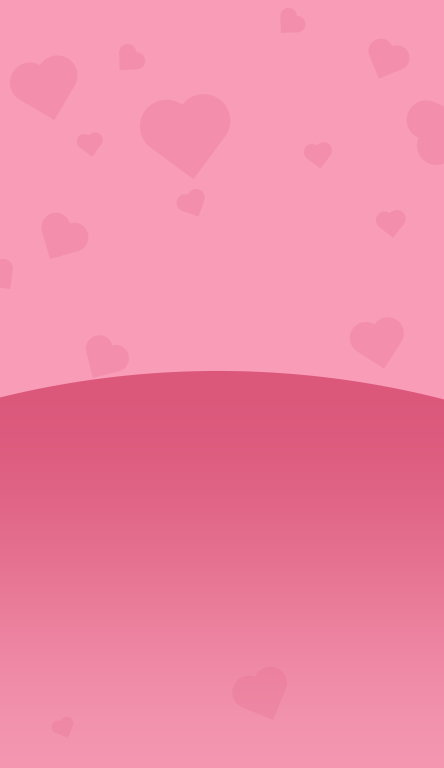
Write a WebGL 1 fragment shader that draws this background.

```glsl
precision highp float;
// Pale hearts drifting in a flat pink sky above a broad rose hill that fades
// to pink at its foot. Each strand of hearts follows a curve of layered sines;
// the hill is one large circle. Lengths are in canvas heights, y runs down.

uniform vec2 u_resolution;

#define SKY vec3(0.973, 0.610, 0.718)
#define HILL_TOP vec3(0.859, 0.345, 0.482)
#define HILL_FOOT vec3(0.957, 0.592, 0.694)
#define HEART_TINT 0.18
#define HILL_APEX vec2(0.284, 0.483)
#define HILL_RADIUS 1.185
#define PI 3.14159

float dot2(vec2 v) { return dot(v, v); }

// Signed distance to a heart with its tip at the origin, about 1.2 wide
float heartDistance(vec2 p) {
  p.x = abs(p.x);
  if (p.x + p.y > 1.0) return length(p - vec2(0.25, 0.75)) - 0.35355;
  float toNotch = dot2(p - vec2(0.0, 1.0));
  float toSide = dot2(p - 0.5 * max(p.x + p.y, 0.0));
  return sqrt(min(toNotch, toSide)) * sign(p.x - p.y);
}

// Smooth coverage of a heart; positive tilt swings the tip to the right
float heart(vec2 p, vec2 center, float width, float tilt) {
  float scale = width / 1.2;
  vec2 q = (p - center) * vec2(1.0, -1.0) / scale;
  float c = cos(tilt), s = sin(tilt);
  q = vec2(c * q.x + s * q.y, c * q.y - s * q.x);
  float d = heartDistance(q + vec2(0.0, 0.58)) * scale;
  return clamp(0.5 - d * u_resolution.y, 0.0, 1.0);
}

float leftStrand(vec2 p, float k) {
  vec2 center = vec2(0.073 + 0.0625 * sin(1.9 * k - 0.5) + 0.017 * cos(PI * k),
                     0.115 + 0.0872 * k - 0.021 * sin(2.4 * k));
  float width = 0.052 + 0.0365 * cos(PI * k) / (1.0 + k);
  return heart(p, center, width, 0.65 * sin(2.5 * k + 0.4));
}

float middleStrand(vec2 p, float k) {
  vec2 center = vec2(0.1575 + 0.0677 * k + 0.0547 * sin(2.6 * k + 0.2),
                     0.139 + 0.1276 * sin(1.15 * k - 0.5) - 0.039 * sin(1.6 * k));
  float width = 0.0365 + 0.081 * exp(-4.0 * (k - 1.0) * (k - 1.0));
  return heart(p, center, width, 0.45 - 0.3 * (k - 2.0) * (k - 2.0));
}

float rightStrand(vec2 p, float k) {
  vec2 center = vec2(0.526 + 0.047 * sin(2.0 * k - 0.5),
                     0.078 + 0.074 * k + 0.0163 * k * k);
  float width = 0.0625 + 0.026 * sin(2.3 * k - 0.3);
  return heart(p, center, width, 0.7 + 1.3 * sin(2.3 * k - 1.0));
}

float hillStrand(vec2 p, float k) {
  vec2 center = vec2(0.083 + 0.259 * k, 0.948 - 0.043 * k);
  return heart(p, center, 0.029 + 0.044 * k, 0.4);
}

void main() {
  vec2 p = gl_FragCoord.xy / u_resolution.y;
  p.y = 1.0 - p.y;

  // Hearts of the sky and of the hill
  float skyHearts = 0.0, hillHearts = 0.0;
  for (int i = 0; i < 5; i++) {
    float k = float(i);
    skyHearts = max(skyHearts, leftStrand(p, k));
    skyHearts = max(skyHearts, middleStrand(p, k));
    if (i < 4) skyHearts = max(skyHearts, rightStrand(p, k));
    if (i < 2) hillHearts = max(hillHearts, hillStrand(p, k));
  }

  // Hill with its vertical fade
  vec2 hillCenter = HILL_APEX + vec2(0.0, HILL_RADIUS);
  float hillEdge = length(p - hillCenter) - HILL_RADIUS;
  float hillMask = clamp(0.5 - hillEdge * u_resolution.y, 0.0, 1.0);
  vec3 hill = mix(HILL_TOP, HILL_FOOT, smoothstep(0.5, 1.03, p.y));

  vec3 sky = mix(SKY, HILL_TOP, HEART_TINT * skyHearts);
  hill = mix(hill, HILL_TOP, HEART_TINT * hillHearts);
  gl_FragColor = vec4(mix(sky, hill, hillMask), 1.0);
}
```
